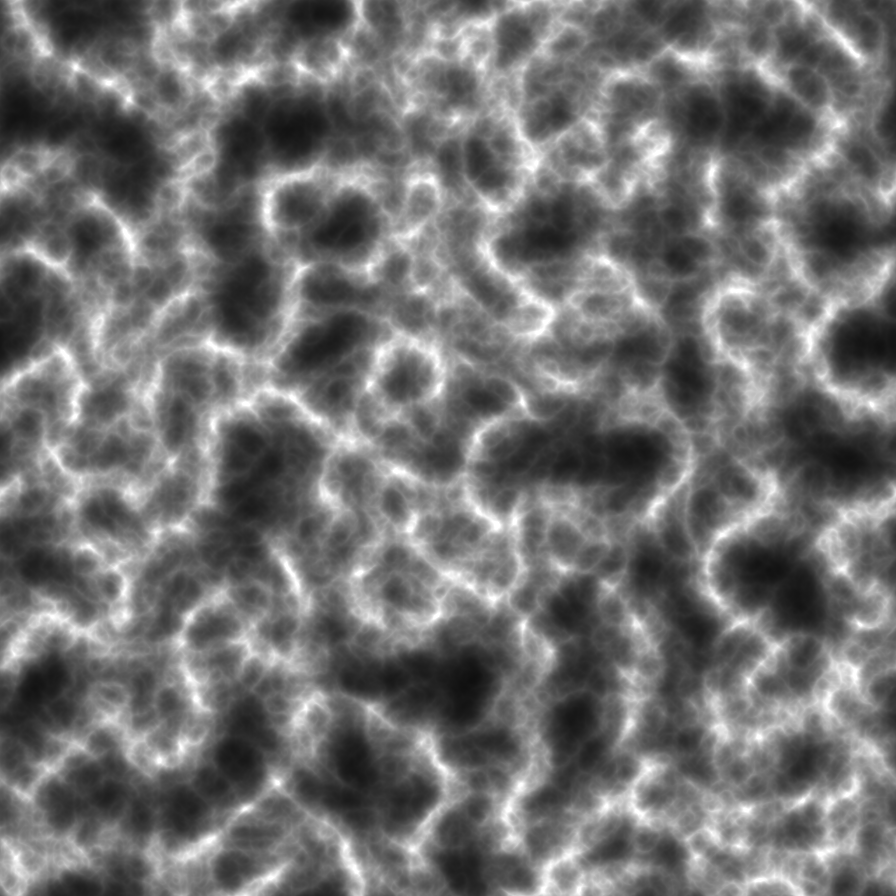
Reproduce this texture procedurally as a Shadertoy shader.

```glsl
// Tiling web of glowing filaments: ridged gradient noise in grey.

float hash(vec2 p) {
    return fract(sin(dot(p, vec2(127.1, 311.7))) * 43758.5453);
}

// Dot product of a corner's random unit gradient with the offset from it
float cornerSlope(vec2 cell, vec2 offset, float period, float seed) {
    float angle = 6.2831853 * hash(mod(cell, period) + seed);
    return dot(vec2(cos(angle), sin(angle)), offset);
}

// Gradient noise that wraps after a whole number of cells
float wrappedNoise(vec2 p, float period, float seed) {
    vec2 cell = floor(p);
    vec2 f = p - cell;
    vec2 blend = f * f * f * (f * (f * 6.0 - 15.0) + 10.0);
    vec2 right = vec2(1.0, 0.0);
    vec2 up = vec2(0.0, 1.0);
    float bottom = mix(cornerSlope(cell, f, period, seed),
                       cornerSlope(cell + right, f - right, period, seed), blend.x);
    float top = mix(cornerSlope(cell + up, f - up, period, seed),
                    cornerSlope(cell + 1.0, f - 1.0, period, seed), blend.x);
    return mix(bottom, top, blend.y);
}

// Distance-like sum that is lowest along the zero lines of each octave
float turbulence(vec2 uv) {
    float sum = 0.0;
    float amplitude = 1.0;
    float period = 8.0;
    for (int octave = 0; octave < 5; octave++) {
        float seed = 17.3 * float(octave) + 4.7;
        // Shift each octave so that the lattices do not line up
        vec2 shift = vec2(hash(vec2(seed, 1.0)), hash(vec2(seed, 2.0)));
        float n = wrappedNoise(uv * period + shift, period, seed);
        sum += amplitude * sqrt(n * n + 0.0002); // rounded crease
        amplitude *= 0.45;
        period *= 2.0;
    }
    return sum;
}

void mainImage(out vec4 fragColor, in vec2 fragCoord) {
    vec2 uv = fragCoord / iResolution.xy;
    // Exponential falloff: bright filaments, quiet detail in the dark cells
    float glow = 1.24 * exp(-3.7 * turbulence(uv));
    fragColor = vec4(vec3(min(glow, 1.0)), 1.0);
}
```
